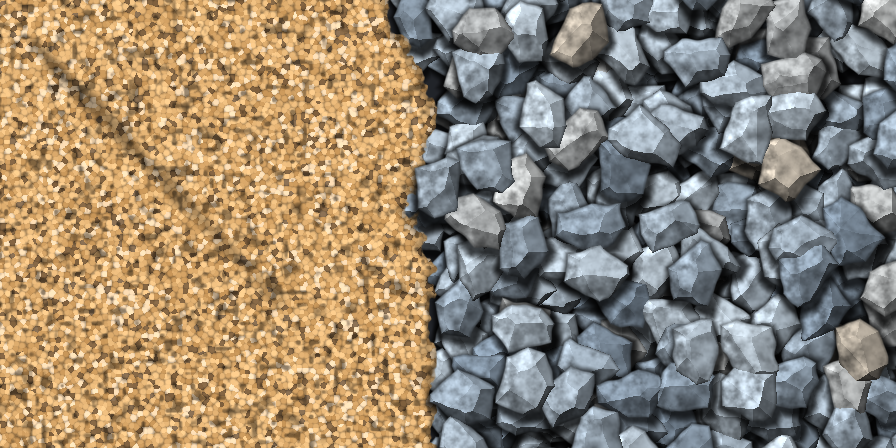
This texture is drawn by a Shadertoy shader. Its source:

```glsl
// Golden sand on the left meets a heap of blue-grey crushed rock on the right.
// Sand is a fine cellular pattern; rocks are convex facet solids scattered on
// jittered grids, painted layer over layer with soft contact shadows.
const float TAU = 6.28318;
const vec3 LIGHT = vec3(-0.26, 0.52, 0.81);

// Sine-free hash
vec3 hash3(vec2 p) {
    vec3 q = fract(p.xyx * vec3(0.1031, 0.1030, 0.0973));
    q += dot(q, q.yxz + 33.33);
    return fract((q.xxy + q.yzz) * q.zyx);
}

float noise(vec2 p) {
    vec2 i = floor(p), f = fract(p);
    f = f * f * (3.0 - 2.0 * f);
    return mix(mix(hash3(i).x, hash3(i + vec2(1, 0)).x, f.x),
               mix(hash3(i + vec2(0, 1)).x, hash3(i + 1.0).x, f.x), f.y);
}

float fbm(vec2 p) {
    float sum = 0.0;
    for (float amp = 0.5; amp > 0.1; amp *= 0.5) {
        sum += amp * noise(p);
        p = mat2(1.6, 1.2, -1.2, 1.6) * p + 7.3;
    }
    return sum / 0.875;
}

float spot(vec2 p, float x, float y, float radius) {
    return 1.0 - smoothstep(0.6 * radius, radius, length(p - vec2(x, y)));
}

float segmentDistance(vec2 p, vec2 a, vec2 b) {
    vec2 d = b - a;
    return length(p - a - d * clamp(dot(p - a, d) / dot(d, d), 0.0, 1.0));
}

// Horizontal place where sand ends, by height
float border(float y) {
    float bay = (y - 0.54) / 0.09;
    return 0.965 - 0.10 * smoothstep(0.75, 1.0, y) - 0.05 * exp(-bay * bay);
}

vec3 sand(vec2 p) {
    vec2 g = p * 84.0, cell = floor(g);
    float nearest = 9.0;
    vec3 grain = vec3(0);
    for (int k = 0; k < 9; k++) {
        vec2 c = cell + vec2(k % 3, k / 3) - 1.0;
        float d = length(g - c - hash3(c + 51.0).xy);
        if (d < nearest) { nearest = d; grain = hash3(c + 97.0); }
    }
    vec3 col = mix(vec3(0.71, 0.53, 0.31), vec3(0.92, 0.75, 0.52), grain.x);
    col = mix(col, vec3(0.96, 0.87, 0.75), 0.75 * step(0.86, grain.y));
    col = mix(col, vec3(0.36, 0.27, 0.18), 0.75 * step(0.89, grain.z));
    col *= 1.06 - 0.34 * smoothstep(0.35, 0.95, nearest);
    col *= mix(0.60, 1.04, smoothstep(0.08, 0.40, noise(p * 72.0)));
    // Faint diagonal groove
    float d = segmentDistance(p, vec2(0.08, 0.90), vec2(0.62, 0.33));
    d += 0.02 * (noise(p * 18.0) - 0.5);
    return col * (1.0 - (0.48 - 0.5 * p.x) * (1.0 - smoothstep(0.0, 0.024, d)));
}

// Convex rock of unit size: xy slope, z height, w distance inside the outline
vec4 rock(vec2 q, vec2 seed) {
    vec3 r = hash3(seed + 11.0);
    vec2 slope = (r.xy - 0.5) * 0.7;
    float height = 0.44 + dot(slope, q), inside = 9.0;
    for (float i = 0.0; i < 7.0; i++) {
        vec3 h = hash3(seed + i * 5.7 + 23.0);
        float a = (i + 0.8 * h.x) * TAU / 7.0, b = a - r.z * TAU;
        vec2 dir = vec2(cos(a), sin(a));
        float reach = length(vec2(1.22, 0.82) * vec2(cos(b), sin(b)));
        float d = reach * mix(0.82, 1.08, h.y) - dot(q, dir), steep = 0.45 + 1.2 * h.z;
        inside = min(inside, d);
        if (d * steep < height) { height = d * steep; slope = -dir * steep; }
    }
    return vec4(slope, height, inside);
}

// Rock colour: grey by chance, with pale, dark and warm areas
vec3 rockTone(vec2 c, vec3 r) {
    float pale = spot(c, 1.14, 0.32, 0.08) + spot(c, 1.63, 0.18, 0.10) + spot(c, 1.25, 0.05, 0.08);
    float dark = spot(c, 0.98, 0.33, 0.08) + spot(c, 1.77, 0.87, 0.08);
    float warm = spot(c, 1.73, 0.66, 0.08) + spot(c, 1.28, 0.92, 0.07) + spot(c, 1.91, 0.20, 0.07);
    float value = clamp(r.x + 0.5 * pale - 0.6 * dark, 0.0, 1.0);
    vec3 tone = mix(vec3(0.46, 0.52, 0.58), vec3(0.73, 0.78, 0.82), value);
    tone = mix(tone, vec3(0.70, 0.69, 0.67), 0.7 * step(0.88, r.y));
    return mix(tone, vec3(0.72, 0.66, 0.58), 0.8 * min(warm, 1.0));
}

// Paint one scattered layer of rocks over the colour below
void rockLayer(vec2 p, float size, float seed, float fill, float margin, inout vec3 col) {
    vec2 shift = seed * vec2(0.37, 0.61), g = p / size + shift, cell = floor(g);
    g += 0.07 * (vec2(noise(p * 34.0), noise(p * 34.0 + 50.0)) - 0.5);
    float best = -99.0, shade = -99.0;
    vec4 top = vec4(0, 0, 0, -9);
    vec3 tone = vec3(0);
    for (int k = 0; k < 9; k++) {
        vec2 c = cell + vec2(k % 3, k / 3) - 1.0, id = c + seed * 17.0;
        vec3 r = hash3(id);
        vec2 center = c + 0.2 + 0.6 * r.xy, place = (center - shift) * size;
        if (r.z > fill || place.x < border(place.y) + margin) continue;
        vec2 q = (g - center) / 0.53;
        vec4 s = rock(q, id);
        shade = max(shade, s.w + 0.13 * dot(q, vec2(0.4, -0.9)));
        float rank = s.w > 0.0 ? s.z + r.x : s.w - 9.0;
        if (rank > best) { best = rank; top = s; tone = rockTone(place, hash3(id + 71.0)); }
    }
    col *= mix(0.25, 1.0, smoothstep(0.0, 0.34, -shade));
    // Facet light, mineral mottling and worn edges
    float grit = fbm(p * 62.0 + seed * 9.0);
    vec2 bump = 1.1 * (vec2(grit, fbm(p * 40.0 - seed * 5.0)) - 0.5);
    float diffuse = max(dot(normalize(vec3(-top.xy + bump, 1.0)), LIGHT), 0.0);
    vec3 face = tone * (0.26 + 0.92 * diffuse) * mix(0.62, 1.38, grit);
    face *= mix(0.72, 1.0, smoothstep(0.0, 0.12, top.w));
    float blur = 1.0 / (iResolution.y * size * 0.53);
    col = mix(col, face, smoothstep(-blur, blur, top.w));
}

void mainImage(out vec4 fragColor, in vec2 fragCoord) {
    vec2 p = fragCoord / iResolution.y;
    vec3 col = vec3(0.13, 0.14, 0.16);
    rockLayer(p, 0.100, 1.0, 1.0, 0.0, col);
    rockLayer(p, 0.106, 2.0, 1.0, 0.0, col);
    // Ragged sand edge, shaded where it meets the heap
    float edge = border(p.y) - p.x + 0.05 * (fbm(p * 32.0) - 0.5);
    vec3 ground = sand(p) * mix(0.65, 1.0, smoothstep(0.0, 0.03, edge));
    col = mix(col, ground, smoothstep(-0.003, 0.003, edge));
    // Sparser rocks on top
    rockLayer(p, 0.112, 3.0, 0.80, 0.045, col);
    rockLayer(p, 0.118, 4.0, 0.55, 0.050, col);
    fragColor = vec4(col, 1.0);
}
```
